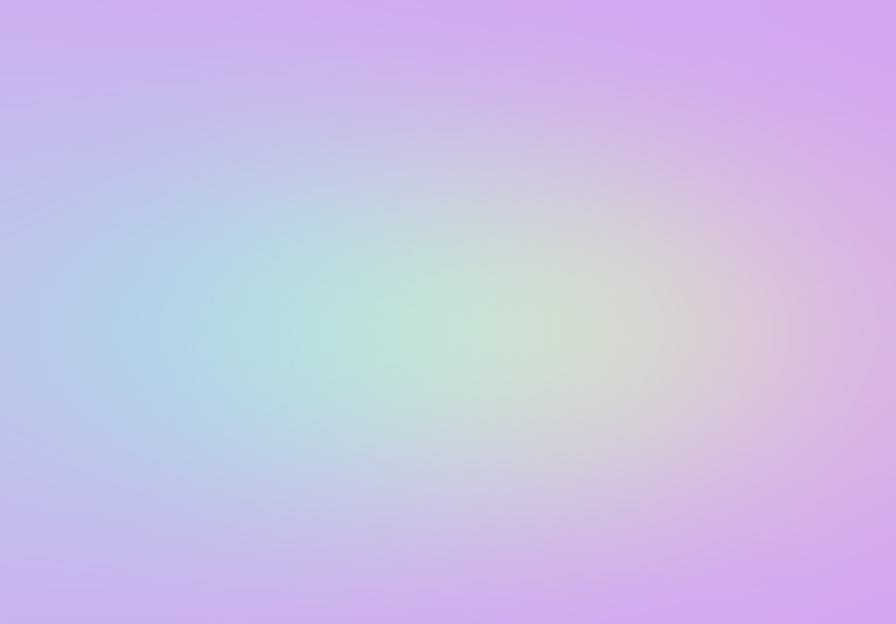
Give the GLSL for this background, as a Shadertoy shader.

```glsl
// A soft pastel glow: blue, mint, cream and pink run from left to right
// along a middle band, which fades to lilac above and below.
// Smoothly weighted colour stops form the band; a smoothstep shapes the fade.

#define BAND_HEIGHT 0.47      // centre of the glow, in canvas heights
#define FADE_LEFT 0.62        // reach of the glow at the left edge
#define FADE_RIGHT 0.50       // reach of the glow at the right edge
#define STOP_SHARPNESS 1.6    // higher values separate the stops more
#define LILAC_LEFT vec3(0.805, 0.685, 0.940)
#define LILAC_RIGHT vec3(0.828, 0.652, 0.942)

const int STOP_COUNT = 7;
const vec3 bandStops[STOP_COUNT] = vec3[STOP_COUNT](
    vec3(0.738, 0.775, 0.922),  // periwinkle
    vec3(0.700, 0.825, 0.912),  // sky
    vec3(0.715, 0.880, 0.882),  // aqua
    vec3(0.780, 0.892, 0.845),  // mint
    vec3(0.835, 0.868, 0.810),  // cream
    vec3(0.860, 0.785, 0.845),  // rose
    vec3(0.850, 0.700, 0.900)); // orchid

// Blends evenly spaced stops with normalised bell-shaped weights.
vec3 bandColor(float x) {
    vec3 colorSum = vec3(0.0);
    float weightSum = 0.0;
    for (int i = 0; i < STOP_COUNT; i++) {
        float offset = x * float(STOP_COUNT - 1) - float(i);
        float weight = exp(-STOP_SHARPNESS * offset * offset);
        colorSum += weight * bandStops[i];
        weightSum += weight;
    }
    return colorSum / weightSum;
}

void mainImage(out vec4 fragColor, in vec2 fragCoord) {
    vec2 uv = fragCoord / iResolution.xy;

    // Vertical fade, tighter toward the right
    float reach = mix(FADE_LEFT, FADE_RIGHT, uv.x);
    float fade = smoothstep(0.0, reach, abs(uv.y - BAND_HEIGHT));

    // Lilac surround over the coloured band
    vec3 lilac = mix(LILAC_LEFT, LILAC_RIGHT, uv.x);
    fragColor = vec4(mix(bandColor(uv.x), lilac, fade), 1.0);
}
```
